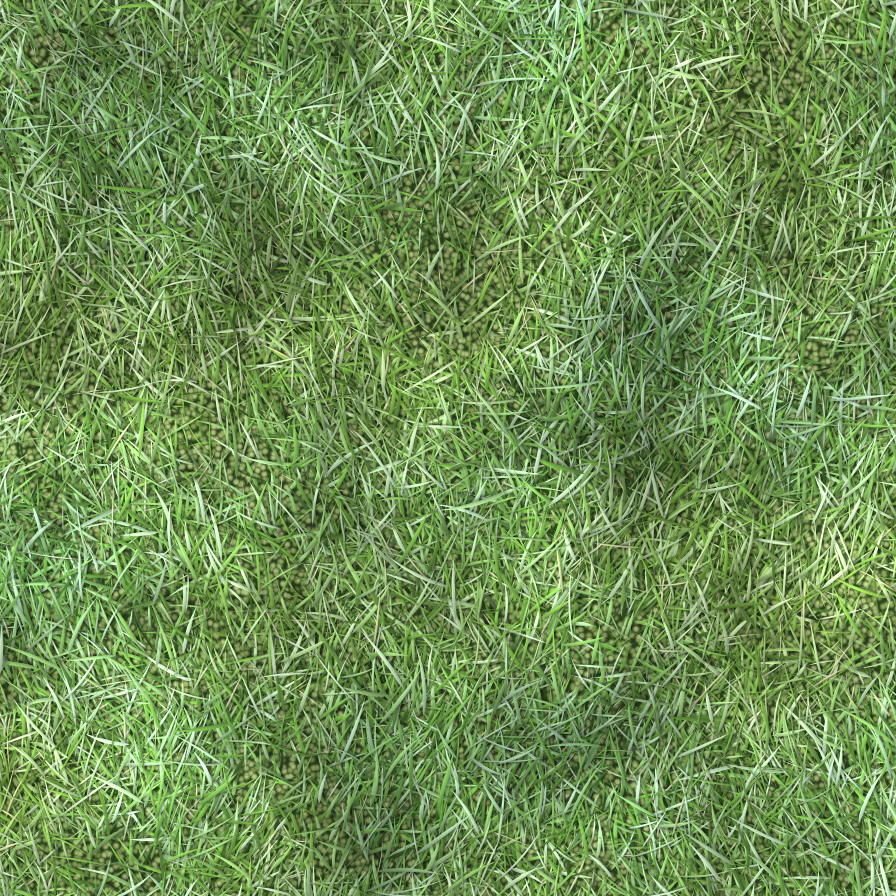
This texture is drawn by a WebGL 2 fragment shader. Its source:

```glsl
#version 300 es
precision highp float;
// A rough lawn seen from above: bumpy olive moss under many layers of
// slender, tapering grass blades. Each layer scatters one blade per grid cell,
// painted from the dark, short undergrowth up to the long, pale top blades.

uniform vec2 u_resolution;
out vec4 fragColor;

const int LAYERS = 24;
const float PI = 3.14159;

// Three random values in 0..1 for a grid cell and a seed.
vec3 hash3(vec2 cell, float seed) {
    uvec3 v = uvec3(ivec3(vec3(cell, seed))) * 1664525u + 1013904223u;
    v.x += v.y * v.z; v.y += v.z * v.x; v.z += v.x * v.y;
    v ^= v >> 16u;
    v.x += v.y * v.z; v.y += v.z * v.x; v.z += v.x * v.y;
    return vec3(v >> 8u) / 16777216.0;
}

float cornerSlope(vec2 cell, vec2 offset, float seed) {
    float angle = 2.0 * PI * hash3(cell, seed).x;
    return dot(vec2(cos(angle), sin(angle)), offset);
}

// Gradient noise, roughly -0.7..0.7.
float gradientNoise(vec2 p, float seed) {
    vec2 i = floor(p), f = p - i;
    vec2 u = f * f * f * (f * (f * 6.0 - 15.0) + 10.0);
    vec2 e = vec2(1.0, 0.0);
    float low = mix(cornerSlope(i, f, seed), cornerSlope(i + e, f - e, seed), u.x);
    float high = mix(cornerSlope(i + e.yx, f - e.yx, seed),
                     cornerSlope(i + 1.0, f - 1.0, seed), u.x);
    return mix(low, high, u.y);
}

// Grass colours from deep shade to sunlit sheen.
vec3 grassRamp(float tone) {
    vec3 c = mix(vec3(0.13, 0.22, 0.09), vec3(0.32, 0.48, 0.19), smoothstep(0.0, 0.3, tone));
    c = mix(c, vec3(0.44, 0.66, 0.25), smoothstep(0.25, 0.55, tone));
    c = mix(c, vec3(0.55, 0.73, 0.42), smoothstep(0.5, 0.75, tone));
    return mix(c, vec3(0.69, 0.81, 0.64), smoothstep(0.7, 1.0, tone));
}

// Moss: small rounded tufts with dark gaps between them.
vec3 mossColor(vec2 p, float seed) {
    vec2 cell = floor(p);
    float nearest = 2.0, tint = 0.0;
    for (int j = -1; j <= 1; j++)
    for (int i = -1; i <= 1; i++) {
        vec2 c = cell + vec2(i, j);
        vec3 r = hash3(c, seed);
        float d = length(p - c - r.xy);
        if (d < nearest) { nearest = d; tint = r.z; }
    }
    vec3 tuft = mix(vec3(0.40, 0.49, 0.24), vec3(0.62, 0.68, 0.42), tint);
    return mix(tuft, vec3(0.15, 0.22, 0.09), smoothstep(0.15, 0.8, nearest));
}

// Slowly turning growth direction of the turf.
float growthAngle(vec2 p) {
    return 0.5 * PI + 0.55 * sin(p.x * 6.0 + 2.0 * sin(p.y * 5.0 + 1.0));
}

// Paints one layer of blades over the given colour.
vec3 paintBlades(vec3 under, vec2 uv, float scale, float depth, float seed,
                 float patchiness, float warmth, float pixel) {
    vec3 col = under;
    vec2 p = uv * scale + hash3(vec2(0.0), seed).xy * 9.0;
    vec2 cell = floor(p);
    for (int j = -1; j <= 1; j++)
    for (int i = -1; i <= 1; i++) {
        vec2 c = cell + vec2(i, j);
        vec3 place = hash3(c, seed);
        vec3 kind = hash3(c, seed + 50.0);
        vec2 center = c + place.xy;

        // Blade frame: x runs from root (-1) to tip (1), y goes across.
        float spread = place.z * 2.0 - 1.0;
        float angle = growthAngle(center / scale) + spread * (0.5 + 1.1 * spread * spread);
        vec2 dir = vec2(cos(angle), sin(angle));
        float halfLength = mix(0.45, 0.92, kind.x) / scale;
        vec2 q = (p - center) / scale;
        float x = dot(q, dir) / halfLength;
        if (abs(x) > 1.0) continue;
        float bend = (fract(kind.x * 17.0) - 0.5) * 0.28 * halfLength;
        float y = dot(q, vec2(-dir.y, dir.x)) - bend * (0.5 - x * x);

        // Tapered outline, a few dry stalks being thinner.
        float dry = step(0.94, kind.z);
        float width = mix(0.0009, 0.0022, kind.y * kind.y) * (1.0 - 0.4 * dry);
        float taper = min(1.0, 1.1 * (1.0 - x)) * smoothstep(-1.0, -0.6, x);
        float halfWidth = max(width * taper, 0.00001);
        float cover = clamp(0.5 + (halfWidth - abs(y)) / pixel, 0.0, 1.0);
        cover *= min(1.0, 2.0 * halfWidth / pixel);
        float keep = smoothstep(patchiness - 0.1, patchiness + 0.1, fract(kind.y * 31.0));

        // Shade: soft shadow below, darker root, one lit side.
        float shadow = smoothstep(2.6 * width, 0.0, abs(y + width)) * taper;
        col *= 1.0 - 0.23 * shadow * keep;
        float tone = 0.37 + 0.36 * depth + 0.9 * (kind.z / 0.94 - 0.5);
        vec3 blade = grassRamp(tone);
        float cool = fract(kind.z * 23.0);
        blade = mix(blade, vec3(0.43, 0.55, 0.37), 0.55 * smoothstep(0.55, 1.0, cool));
        blade = mix(blade, vec3(0.70, 0.72, 0.53), 0.8 * dry);
        blade *= mix(vec3(0.95, 1.0, 1.05), vec3(1.06, 1.0, 0.93), warmth);
        blade *= mix(0.86, 1.1, smoothstep(-1.0, 0.2, x));
        blade *= 1.0 + 0.12 * clamp(y / halfWidth, -1.0, 1.0);
        col = mix(col, blade, cover * keep);
    }
    return col;
}

void main() {
    vec2 uv = gl_FragCoord.xy / u_resolution.y;
    float pixel = 1.0 / u_resolution.y;

    // Broad variation: thin mossy patches, hue and light.
    float thin = gradientNoise(uv * 5.0, 3.0) + 0.6 * gradientNoise(uv * 11.0, 4.0);
    float patchiness = mix(-0.1, 0.68, smoothstep(-0.1, 0.55, thin));
    float warmth = clamp(0.5 + gradientNoise(uv * 4.0, 5.0), 0.0, 1.0);
    float light = 1.0 + 0.3 * gradientNoise(uv * 3.5, 6.0) + 0.28 * gradientNoise(uv * 9.0, 8.0);

    vec3 col = mossColor(uv * 150.0, 7.0);
    for (int k = 0; k < LAYERS; k++) {
        float depth = float(k) / float(LAYERS - 1);
        col = paintBlades(col, uv, mix(34.0, 19.0, depth), depth, 100.0 + float(k),
                          patchiness, warmth, pixel);
    }
    col *= light * vec3(1.10, 1.09, 1.15);
    fragColor = vec4(clamp(col, 0.0, 1.0), 1.0);
}
```
